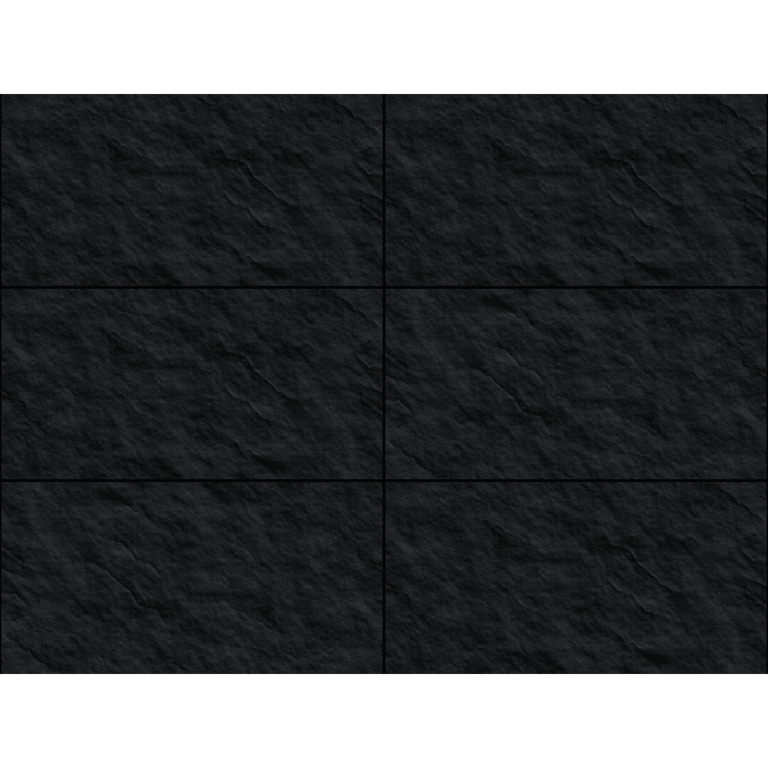
Give the GLSL for this texture, as a Shadertoy shader.

```glsl
float hash(vec2 p) {
    return fract(sin(dot(p, vec2(127.1, 311.7))) * 43758.5453);
}

float noise(vec2 p) {
    vec2 i = floor(p), f = fract(p);
    f = f * f * (3.0 - 2.0 * f);
    return mix(mix(hash(i), hash(i + vec2(1, 0)), f.x),
               mix(hash(i + vec2(0, 1)), hash(i + vec2(1, 1)), f.x), f.y);
}

// Groove along a segment, tapering out at both ends
float fissure(vec2 p, vec2 a, vec2 b, float width) {
    vec2 ab = b - a;
    float t = clamp(dot(p - a, ab) / dot(ab, ab), 0.0, 1.0);
    float d = length(p - a - ab * t) / width;
    return exp(-d * d) * smoothstep(0.0, 0.15, t) * smoothstep(1.0, 0.8, t);
}

// Relief of one slab, two units wide and one unit high
float slateHeight(vec2 p) {
    float height = 0.0, frequency = 7.0;
    for (int i = 0; i < 5; i++) {
        height += noise(p * frequency + float(i) * 17.3) / frequency;
        frequency *= 1.95;
    }

    // Cleaved ledges running down to the right
    vec2 warped = p + 0.07 * (vec2(noise(p * 8.0), noise(p * 8.0 + 41.0)) - 0.5)
                    + 0.025 * (vec2(noise(p * 27.0), noise(p * 27.0 + 73.0)) - 0.5);
    vec2 along = vec2(dot(warped, vec2(0.83, -0.56)), dot(warped, vec2(0.56, 0.83)));
    float ledge = 1.0 - abs(2.0 * noise(along * vec2(3.0, 11.0) + 5.0) - 1.0);
    height += 0.035 * ledge * ledge * smoothstep(0.25, 0.75, noise(p * 3.0 + 9.0));

    // Long cracks and creases
    height += 0.009 * fissure(warped, vec2(0.36, 0.98), vec2(0.92, 0.58), 0.010);
    height += 0.008 * fissure(warped, vec2(0.55, 0.52), vec2(0.88, 0.26), 0.012);
    height -= 0.014 * fissure(warped, vec2(0.58, 0.94), vec2(1.18, 0.69), 0.014);
    height -= 0.010 * fissure(warped, vec2(1.08, 0.72), vec2(1.42, 0.46), 0.011);
    height -= 0.015 * fissure(warped, vec2(1.68, 0.55), vec2(2.06, 0.34), 0.014);
    height -= 0.010 * fissure(warped, vec2(0.10, 0.60), vec2(0.70, 0.24), 0.012);
    height -= 0.014 * fissure(warped, vec2(0.62, 0.28), vec2(0.95, -0.06), 0.013);
    return height;
}

void mainImage(out vec4 fragColor, in vec2 fragCoord) {
    vec2 uv = fragCoord / iResolution.xy;
    float pixel = 1.0 / iResolution.y;
    float margin = 0.1224, rowHeight = (1.0 - 2.0 * margin) / 3.0;

    // Two columns by three rows; some slabs are turned half round
    vec2 grid = vec2(uv.x * 2.0, (uv.y - margin) / rowHeight);
    vec2 cell = floor(grid), local = fract(grid);
    bool turned = cell.x == cell.y;
    if (turned) local = 1.0 - local;
    vec2 p = local * vec2(2.0, 1.0);

    // Grazing light over the relief
    float slope = (slateHeight(p) - slateHeight(p + 0.008 * vec2(0.5, 0.86))) / 0.008;
    float tone = 0.103 + 0.028 * clamp(slope, -2.2, 2.6);
    tone += 0.016 * (noise(p * 2.5 + 3.0) - 0.5) + 0.014 * (hash(floor(p * 130.0)) - 0.5);
    if (turned) tone += 0.004;
    vec3 color = max(tone, 0.02) * vec3(0.97, 1.02, 1.05);

    // Dark joints between the slabs
    float columnGap = abs(fract(grid.x + 0.5) - 0.5) * 0.5;
    float rowGap = min(abs(grid.y - 1.0), abs(grid.y - 2.0)) * rowHeight;
    float joint = 1.0 - smoothstep(-0.7 * pixel, 0.7 * pixel, min(columnGap, rowGap) - 0.0019);
    color = mix(color, vec3(0.012, 0.018, 0.014), joint);

    // White bands below and above
    float band = smoothstep(-0.7 * pixel, 0.7 * pixel, abs(uv.y - 0.5) - (0.5 - margin));
    fragColor = vec4(mix(color, vec3(1.0), band), 1.0);
}
```
